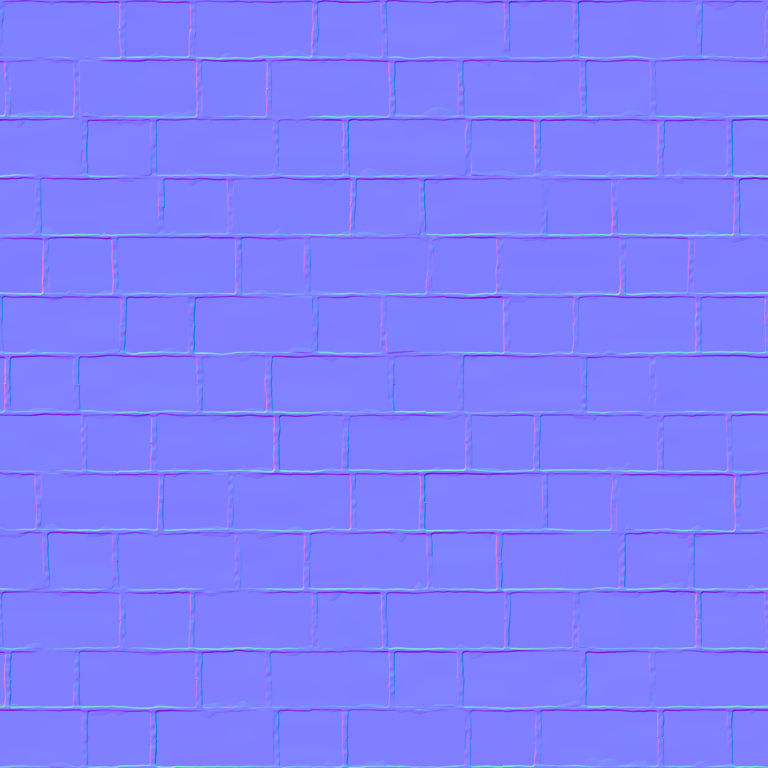
Give the GLSL for this texture map, as a Shadertoy shader.

```glsl
// Tangent-space normal map of worn masonry: 13 courses of alternating long and
// short blocks, four pairs per course, each course shifted by 0.4 of a pair.
// A wrapping height field is built first, then its slope is coded as colour.

const float COURSES = 13.0;
const float PAIRS = 4.0;
const float COURSE_SHIFT = 0.4;
const float LONG_SHARE = 0.64;
const vec2 HALF_JOINT = vec2(0.0021, 0.0007);
const float BED_BEVEL = 0.0025;
const float UPRIGHT_BEVEL = 0.002;
const float CORNER_RADIUS = 0.0045;

struct Block {
    vec2 local;     // position from the block centre
    vec2 halfSize;
    vec2 id;
};

float hash(vec2 p) {
    return fract(sin(dot(p, vec2(127.1, 311.7))) * 43758.5453);
}

// Value noise on a lattice that wraps over the unit square.
// Roundness 0 gives straight facets, 1 gives smooth swells.
float wrapNoise(vec2 p, vec2 cells, float seed, float roundness) {
    p *= cells;
    vec2 i = floor(p), f = fract(p);
    f = mix(f, f * f * (3.0 - 2.0 * f), roundness);
    vec2 a = mod(i, cells) + seed, b = mod(i + 1.0, cells) + seed;
    return mix(mix(hash(a), hash(vec2(b.x, a.y)), f.x),
               mix(hash(vec2(a.x, b.y)), hash(b), f.x), f.y);
}

float roundedBox(vec2 p, vec2 halfSize, float radius) {
    vec2 q = abs(p) - halfSize + radius;
    return length(max(q, 0.0)) + min(max(q.x, q.y), 0.0) - radius;
}

Block blockAt(vec2 p) {
    float down = (1.0 - p.y) * COURSES;
    float course = mod(floor(down), COURSES);
    float along = p.x * PAIRS - COURSE_SHIFT * course;
    float pairIndex = floor(along), f = along - pairIndex;
    float isShort = step(LONG_SHARE, f);
    float centre = mix(0.5 * LONG_SHARE, 0.5 + 0.5 * LONG_SHARE, isShort);
    float halfLength = 0.5 * mix(LONG_SHARE, 1.0 - LONG_SHARE, isShort);
    return Block(vec2((f - centre) / PAIRS, (0.5 - fract(down)) / COURSES),
                 vec2(halfLength / PAIRS, 0.5 / COURSES),
                 vec2(2.0 * mod(pairIndex, PAIRS) + isShort, course));
}

// Angular flakes along the bed edges: a sloping facet with a small lip.
float flakes(vec2 p, float edgeDistance, float seed) {
    float outline = 0.75 * wrapNoise(p, vec2(44.0, 39.0), seed, 0.0)
                  + 0.25 * wrapNoise(p, vec2(110.0, 91.0), seed + 9.0, 0.0);
    float reach = 0.04 * (outline - 0.56);
    float lip = 1.0 - smoothstep(-0.0012, 0.0012, edgeDistance - reach);
    float facet = max(reach - edgeDistance, 0.0);
    return 0.00014 * lip * smoothstep(0.0, 0.005, reach) + 0.07 * facet;
}

float height(vec2 p) {
    // Uneven courses; each side of a joint wavers on its own
    vec2 sway = vec2(wrapNoise(p, vec2(24.0), 3.0, 1.0),
                     wrapNoise(p, vec2(28.0), 41.0, 1.0)) - 0.5;
    Block b = blockAt(p + 0.002 * sway);
    vec2 lean = vec2(hash(b.id + 5.0), hash(b.id + 17.0)) - 0.5;
    vec2 skewed = b.local + b.local.yx * lean * vec2(0.03, 0.018);
    vec2 size = b.halfSize - HALF_JOINT - 0.0006 * hash(b.id + 29.0);
    float side = 2.0 * sign(b.local.y) + sign(b.local.x);
    float waver = wrapNoise(p, vec2(52.0), 90.0 + side, 0.0) - 0.5;
    float jag = wrapNoise(p, vec2(130.0), 7.0, 1.0) - 0.5;
    float inside = 0.0018 * waver + 0.0011 * jag - roundedBox(skewed, size, CORNER_RADIUS);

    // Mortar: deep in bed joints, shallow and crumbly in upright joints
    float bedDistance = b.halfSize.y - abs(b.local.y);
    float upright = smoothstep(0.001, 0.005, bedDistance);
    float wear = 0.6 * wrapNoise(p, vec2(18.0, 26.0), 61.0, 1.0)
               + 0.4 * wrapNoise(p, vec2(56.0, 52.0), 67.0, 1.0);
    float depth = mix(0.0014, 0.0008, upright) * mix(0.15, 1.65, wear);
    float crumbs = wrapNoise(p, vec2(160.0), 13.0, 1.0) - 0.5;
    float mortar = 0.0009 * crumbs * mix(0.35, 1.0, upright) - depth;

    // Block face: slight tilt, faint undulation and flaked edges
    float face = 0.03 * dot(b.local, lean.yx);
    face += 0.0005 * (wrapNoise(p, vec2(16.0, 34.0), 23.0, 1.0) - 0.5);
    face -= flakes(p, bedDistance, 71.0 + sign(b.local.y));
    float bevel = mix(BED_BEVEL, UPRIGHT_BEVEL, upright);
    return mix(mortar, face, smoothstep(0.0, bevel, inside));
}

vec3 surfaceNormal(vec2 p, float reach) {
    vec2 e = vec2(reach, 0.0);
    float slopeX = (height(p + e) - height(p - e)) / (2.0 * reach);
    float slopeY = (height(p + e.yx) - height(p - e.yx)) / (2.0 * reach);
    return normalize(vec3(-slopeX, slopeY, 1.0));  // green points down
}

void mainImage(out vec4 fragColor, in vec2 fragCoord) {
    vec2 p = fragCoord / iResolution.xy;
    float reach = max(0.0007, 0.5 / iResolution.y);
    fragColor = vec4(0.5 + 0.5 * surfaceNormal(p, reach), 1.0);
}
```
